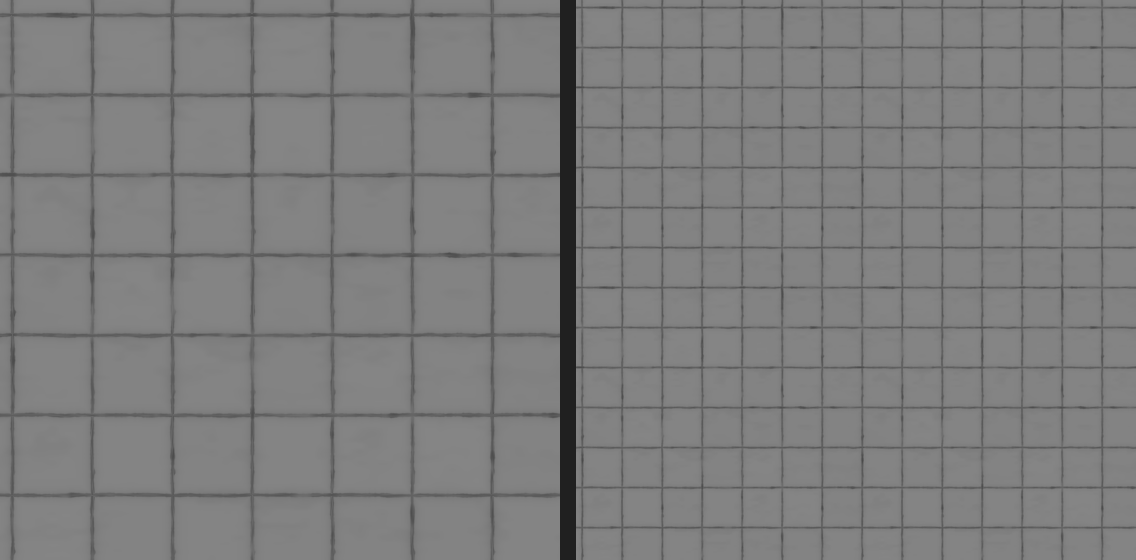
Left, the tile; right, the same tile 2 across and 2 down.
A Shadertoy shader for this texture:

```glsl
// Square grey tiles in a regular grid with thin, dark, hand-worn grout.
// Each grout line is a distance to the nearest grid line, roughened by
// wrapping noise; soft grime and faint smudges shade the tile faces.

#define TILES 7.0                      // repeats across and down
#define GRID_ORIGIN vec2(0.155, 0.811) // first grid crossing, in tiles
#define HALF_WIDTH 0.019               // grout half width, in tiles
#define ROUGHNESS 0.011                // raggedness of the grout edge
#define WOBBLE 0.012                   // sideways drift of the grout
#define GRIME_REACH 0.045              // fade length of the grime
#define GRIME_DEPTH 0.042              // darkening beside the grout
#define SMUDGE_DEPTH 0.016             // darkening by smudges
#define FACE_COLOR vec3(0.518)
#define GROUT_COLOR vec3(0.375)

float hash(vec2 p) {
    vec3 q = fract(p.xyx * vec3(0.1031, 0.1030, 0.0973));
    q += dot(q, q.yzx + 33.33);
    return fract((q.x + q.y) * q.z);
}

// Value noise that repeats after a whole number of lattice cells.
float noise(vec2 p, vec2 period, float seed) {
    vec2 cell = floor(p);
    vec2 f = fract(p);
    f = f * f * (3.0 - 2.0 * f);
    vec2 a = mod(cell, period) + seed;
    vec2 b = mod(cell + 1.0, period) + seed;
    return mix(mix(hash(a), hash(vec2(b.x, a.y)), f.x),
               mix(hash(vec2(a.x, b.y)), hash(b), f.x), f.y);
}

// One-dimensional noise along a numbered grout line.
float lineNoise(float along, float line, float frequency, float seed) {
    return noise(vec2(along * frequency, line),
                 vec2(TILES * frequency, TILES), seed);
}

// Returns grout coverage, grime and streak tone for one line direction.
// chip: position along the tile, length, and signed sideways bulge.
vec3 groutLine(float across, float along, vec3 chip, float seed) {
    float line = mod(round(across), TILES);
    float offset = across - round(across);

    // Ragged outline
    float drift = (lineNoise(along, line, 5.0, seed) - 0.5) * WOBBLE;
    float rough = lineNoise(along, line, 17.0, seed + 11.0) * 0.6
                + lineNoise(along, line, 41.0, seed + 23.0) * 0.4;
    float width = HALF_WIDTH + (rough - 0.4) * ROUGHNESS;

    // A bulge at the same place on each tile, varying in strength
    float fromChip = (fract(along) - chip.x) / chip.y;
    float bulge = exp(-fromChip * fromChip)
                * (0.3 + 0.9 * hash(vec2(mod(floor(along), TILES), line) + seed));
    drift += chip.z * bulge;
    width += abs(chip.z) * bulge;

    // Occasional thick deposits and rubbed-out stretches
    float deposit = smoothstep(0.8, 1.0, lineNoise(along, line, 4.0, seed + 37.0));
    float worn = smoothstep(0.82, 1.0, lineNoise(along, line, 3.0, seed + 53.0));
    width += 0.007 * deposit;

    float edge = abs(offset - drift) - width;
    float soft = max(0.012, 0.8 * TILES / iResolution.y);
    float core = 1.0 - smoothstep(-soft, soft, edge);
    float grime = exp(-max(edge, 0.0) / GRIME_REACH);

    // Long fibres running with the line
    float streak = noise(vec2(along * 9.0, across * 75.0),
                         TILES * vec2(9.0, 75.0), seed + 71.0) - 0.5;
    return vec3(core * (1.0 - 0.6 * worn), grime, streak - 0.7 * deposit);
}

// Faint clouds, wider than tall, strongest in the upper part of a tile.
float smudges(vec2 grid) {
    float cloud = noise(grid * vec2(2.0, 4.0), TILES * vec2(2.0, 4.0), 5.0) * 0.65
                + noise(grid * vec2(6.0, 13.0), TILES * vec2(6.0, 13.0), 9.0) * 0.35;
    float height = fract(grid.y);
    float upper = smoothstep(0.2, 0.75, height) * smoothstep(1.0, 0.88, height);
    return smoothstep(0.48, 0.85, cloud) * (0.3 + 0.7 * upper);
}

void mainImage(out vec4 fragColor, in vec2 fragCoord) {
    vec2 grid = fragCoord / iResolution.xy * TILES - GRID_ORIGIN;

    vec3 upright = groutLine(grid.x, grid.y, vec3(0.29, 0.035, 0.009), 101.0);
    vec3 level = groutLine(grid.y, grid.x, vec3(0.70, 0.12, -0.005), 211.0);

    // Tile face: slight tone per tile, smudges and grime at the rim
    float tone = (hash(mod(floor(grid), TILES) + 3.0) - 0.5) * 0.008;
    float grime = max(upright.y, level.y);
    vec3 color = FACE_COLOR + tone
               - SMUDGE_DEPTH * smudges(grid) - GRIME_DEPTH * grime;

    // Grout over the faces, the stronger line on top at crossings
    float cover = max(upright.x, level.x);
    float streak = upright.x > level.x ? upright.z : level.z;
    color = mix(color, GROUT_COLOR + 0.07 * streak, cover);

    fragColor = vec4(color, 1.0);
}
```
